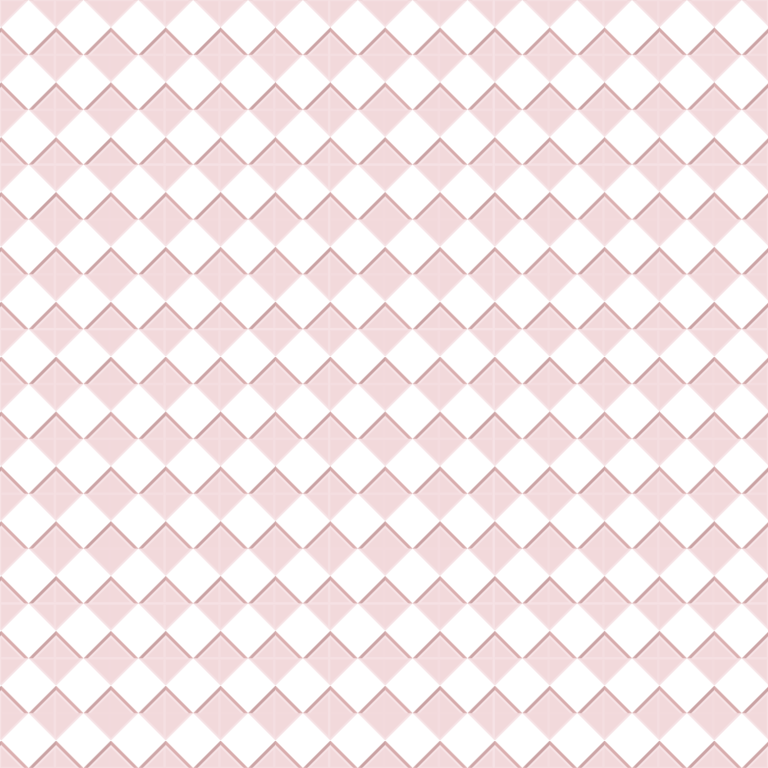
Write a Shadertoy shader that draws this pattern.

```glsl
// Pink and white harlequin check, 14 by 14, with shaded upper edges on the pink diamonds.

const float REPEATS = 14.0;

// Wrapping per-row or per-column variation in 0..1, from layered sines
float wobble(float index, float phase) {
    float a = 6.2831853 * mod(index, REPEATS) / REPEATS;
    return 0.5 + 0.3 * sin(5.0 * a + phase) + 0.2 * sin(3.0 * a + 2.0 * phase);
}

// Soft band from lo to hi
float band(float d, float lo, float hi, float soft) {
    return smoothstep(lo - soft, lo + soft, d) * (1.0 - smoothstep(hi - soft, hi + soft, d));
}

void mainImage(out vec4 fragColor, in vec2 fragCoord) {
    vec2 grid = fragCoord / iResolution.xy * REPEATS;
    float pixel = REPEATS / min(iResolution.x, iResolution.y);
    float soft = max(0.016, 0.6 * pixel);

    // Pink diamonds are centred on the grid nodes, nudged slightly right
    vec2 p = grid - vec2(0.022, 0.0);
    vec2 cell = floor(p + 0.5);
    vec2 q = p - cell;
    float inside = (0.5 - abs(q.x) - abs(q.y)) * 0.7071;
    float upper = smoothstep(-soft, soft, q.y);

    vec3 pink = vec3(0.95, 0.85, 0.86);
    vec3 pale = vec3(0.965, 0.89, 0.9);
    vec3 color = pink;

    // Faint pale seams through the nodes, uneven between rows and columns
    vec2 node = floor(grid + 0.5);
    vec2 seam = 1.0 - smoothstep(vec2(0.008), vec2(0.02 + soft), abs(grid - node));
    seam *= vec2(wobble(node.x, 0.7), wobble(node.y, 2.1));
    color = mix(color, pale, max(seam.x, seam.y));

    // Pale bevel under the upper edge and a soft rim on the lower edge
    color = mix(color, vec3(0.97, 0.9, 0.91), upper * band(inside, 0.055, 0.09, soft));
    color = mix(color, pale, (1.0 - upper) * (1.0 - smoothstep(0.015, 0.05, inside)));

    // Shaded upper edges: greyer on the left, rosier on the right and at the side corners
    float right = smoothstep(-soft, soft, q.x);
    float corner = smoothstep(0.42, 0.5, abs(q.x));
    vec3 shade = mix(vec3(0.8, 0.645, 0.65), vec3(0.85, 0.68, 0.68), right);
    shade = mix(shade, vec3(0.89, 0.74, 0.74), 0.7 * corner);
    shade += 0.025 * (wobble(cell.x + 2.0 * cell.y, 1.3) - 0.5);
    float line = 1.0 - smoothstep(0.055 - soft, 0.055 + soft, inside);
    color = mix(color, shade, upper * line);

    // White diamonds fill the gaps
    color = mix(vec3(1.0), color, smoothstep(-soft, soft, inside));
    fragColor = vec4(color, 1.0);
}
```
